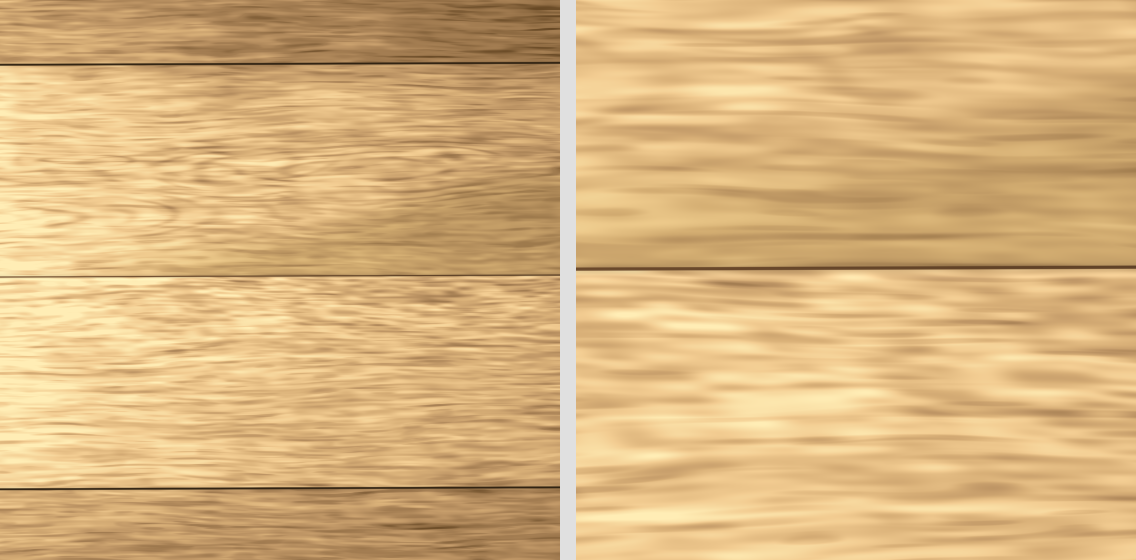
Left, the full canvas; right, a detail of the centre.
Write a WebGL 1 fragment shader that draws this texture.

```glsl
precision highp float;
// Pale oak boards laid horizontally, with fine grain, dark seams and light from the left.
uniform vec2 u_resolution;

float hash(vec2 p) {
  return fract(sin(dot(p, vec2(127.1, 311.7))) * 43758.5453);
}

float noise(vec2 p) {
  vec2 cell = floor(p), f = fract(p);
  f = f * f * (3.0 - 2.0 * f);
  return mix(mix(hash(cell), hash(cell + vec2(1.0, 0.0)), f.x),
             mix(hash(cell + vec2(0.0, 1.0)), hash(cell + vec2(1.0, 1.0)), f.x), f.y);
}

// Layered streaks along x, centred on zero, strongest in the fine layers
float streaks(vec2 p) {
  float sum = 0.0, weight = 0.18;
  for (int i = 0; i < 4; i++) {
    sum += weight * (noise(p) - 0.5);
    p = p * vec2(1.6, 1.65) + vec2(13.7, 7.3);
    weight *= 1.25;
  }
  return sum;
}

// Slow bending of the grain lines
float bend(vec2 p, float seed) {
  return 0.004 * sin(p.x * 7.0 + p.y * 19.0 + seed)
       + 0.0014 * sin(p.x * 17.0 - p.y * 41.0 + seed * 2.3)
       + 0.0007 * sin(p.x * 39.0 + p.y * 83.0);
}

// Long, thin, broken growth rings around a flat eye
float rings(vec2 p, vec2 eye) {
  vec2 d = (p - eye) * vec2(0.11, 1.0);
  float radius = length(d) + 0.008 * (noise(p * vec2(11.0, 45.0)) - 0.5);
  float line = pow(0.5 + 0.5 * sin(radius * 620.0), 3.0);
  return line * smoothstep(0.10, 0.015, radius) * smoothstep(0.15, 0.8, noise(p * vec2(16.0, 90.0)));
}

vec3 woodColor(float tone) {
  vec3 c = mix(vec3(0.40, 0.28, 0.14), vec3(0.64, 0.49, 0.32), smoothstep(-0.3, 0.2, tone));
  c = mix(c, vec3(0.75, 0.59, 0.40), clamp(tone * 5.0 - 1.0, 0.0, 1.0));
  c = mix(c, vec3(0.85, 0.69, 0.47), clamp(tone * 5.0 - 2.0, 0.0, 1.0));
  c = mix(c, vec3(0.95, 0.80, 0.57), clamp(tone * 5.0 - 3.0, 0.0, 1.0));
  return mix(c, vec3(1.0, 0.93, 0.71), clamp(tone * 3.6 - 2.88, 0.0, 1.0));
}

void main() {
  vec2 uv = gl_FragCoord.xy / u_resolution;
  float pixel = 1.0 / u_resolution.y;

  // Board rows, with seams rising slightly to the right
  float row = (uv.y - 0.1263 - 0.0035 * uv.x) / 0.379;
  float board = floor(row), across = fract(row);
  float lower = 1.0 - step(0.5, abs(board));
  float upper = 1.0 - step(0.5, abs(board - 1.0));

  // Light from the left, fading to the corners
  float tone = 0.91 - 0.38 * uv.x - 0.9 * pow(uv.y - 0.47, 2.0);
  tone += 0.10 * exp(-uv.x * 7.0) * (lower + upper);
  tone += 0.04 * lower + 0.05 * upper - 0.16 * (1.0 - lower - upper);
  tone -= 0.16 * uv.x * step(1.5, board);

  // Darker areas of the upper board
  float patchTop = 0.50 + 0.19 * uv.x + 0.02 * sin(uv.x * 9.0);
  float shade = smoothstep(0.03, -0.04, uv.y - patchTop) * smoothstep(0.08, 0.45, uv.x);
  tone -= upper * (0.19 * shade + 0.15 * smoothstep(0.86, 0.98, across));

  // Grain, differing from board to board
  vec2 g = uv + vec2(board * 3.17, bend(uv, board * 4.1));
  g.y -= 0.018 * uv.x * (lower + upper) * sin(across * 3.14159);
  float calm = 1.0 - 0.35 * upper * shade;
  tone += 0.72 * calm * streaks(g * vec2(4.5, 58.0));

  // Thin dark pores
  float pores = noise(g * vec2(9.0, 165.0) + 31.0);
  tone -= 0.22 * calm * smoothstep(0.62, 0.92, pores);
  tone -= 0.14 * calm * smoothstep(0.6, 0.9, noise(g * vec2(19.0, 230.0) + 57.0));

  // Short flecks, strongest at the top of the lower board
  float fleck = noise(vec2(g.x * 38.0 + g.y * 30.0, g.y * 165.0)) - 0.5;
  tone += fleck * (0.15 + 0.27 * lower * smoothstep(0.45, 0.95, across));

  // Arched figure on the upper board
  vec2 p = vec2(uv.x, g.y);
  tone -= upper * 0.30 * (rings(p, vec2(0.63, 0.69)) + rings(p, vec2(-0.08, 0.61))
                        + 0.7 * rings(p, vec2(0.12, 0.71)));

  vec3 color = woodColor(tone + 0.02);
  color *= mix(vec3(1.0), vec3(0.97, 0.98, 0.94), upper * shade);

  // Seams: the middle one is finer and browner
  float seam = floor(row + 0.5);
  float fine = 1.0 - step(0.5, abs(seam - 1.0));
  float offset = (row - seam) * 0.379;
  float halfWidth = mix(0.0015, 0.0009, fine);
  float line = 1.0 - smoothstep(halfWidth - 0.7 * pixel, halfWidth + 0.9 * pixel, abs(offset));
  color *= 1.0 - 0.14 * exp(-abs(offset) * 400.0);
  color += 0.05 * fine * exp(-pow((offset + 0.005) * 500.0, 2.0));
  vec3 seamColor = mix(vec3(0.17, 0.12, 0.06), vec3(0.45, 0.30, 0.18), fine * (1.0 - 0.5 * uv.x));
  color = mix(color, seamColor, line * 0.95);

  gl_FragColor = vec4(color, 1.0);
}
```
